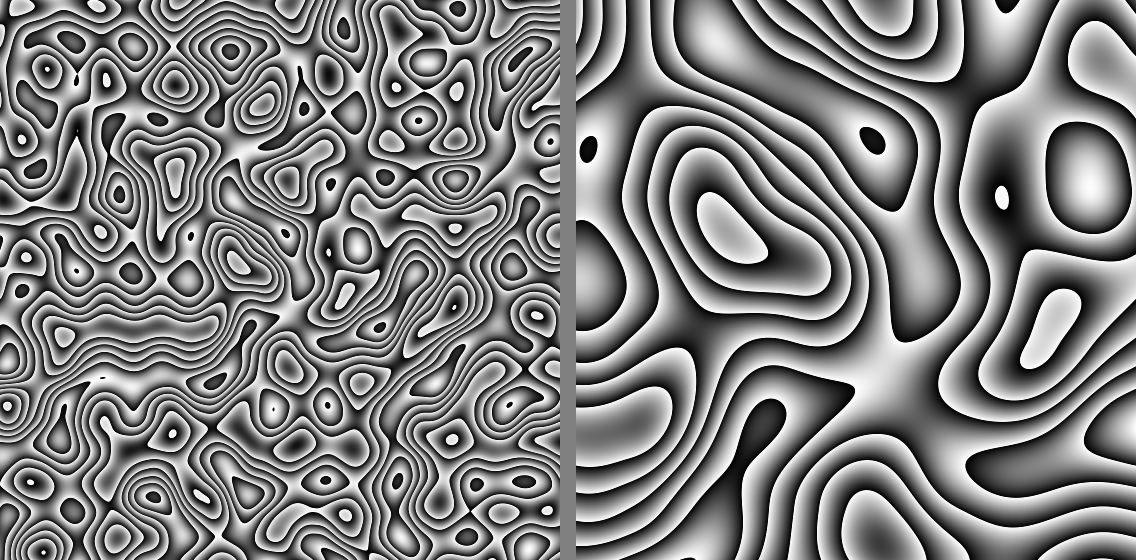
Left, the full canvas; right, a detail of the centre.
Give the GLSL for this pattern, as a Shadertoy shader.

```glsl
vec2 hash22(vec2 p) {
    vec3 q = fract(p.xyx * vec3(0.1031, 0.1030, 0.0973));
    q += dot(q, q.yzx + 33.33);
    return fract((q.xx + q.yz) * q.zy);
}

// Slope of the lattice corner, weighted by the offset from it
float cornerSlope(vec2 cell, vec2 offset) {
    vec2 direction = normalize(hash22(cell + 17.0) - 0.5 + 1e-4);
    return dot(direction, offset);
}

float gradientNoise(vec2 p) {
    vec2 cell = floor(p);
    vec2 f = p - cell;
    vec2 fade = f * f * f * (f * (f * 6.0 - 15.0) + 10.0);
    vec2 e = vec2(1.0, 0.0);
    float bottom = mix(cornerSlope(cell, f), cornerSlope(cell + e, f - e), fade.x);
    float top = mix(cornerSlope(cell + e.yx, f - e.yx), cornerSlope(cell + 1.0, f - 1.0), fade.x);
    return mix(bottom, top, fade.y);
}

// Integral of fract(x), used to average the sawtooth over a pixel
float sawtoothIntegral(float x) {
    float f = fract(x);
    return 0.5 * (floor(x) + f * f);
}

void mainImage(out vec4 fragColor, in vec2 fragCoord) {
    vec2 uv = fragCoord / min(iResolution.x, iResolution.y);

    // Height field, cut into contour bands
    float level = 6.5 * gradientNoise(uv * 10.0 + 0.37);

    // Each band ramps from black to white, with a smoothed jump between bands
    float width = max(0.8 * length(vec2(dFdx(level), dFdy(level))), 0.002);
    float shade = (sawtoothIntegral(level + 0.5 * width)
                 - sawtoothIntegral(level - 0.5 * width)) / width;

    fragColor = vec4(vec3(clamp(shade, 0.0, 1.0)), 1.0);
}
```
